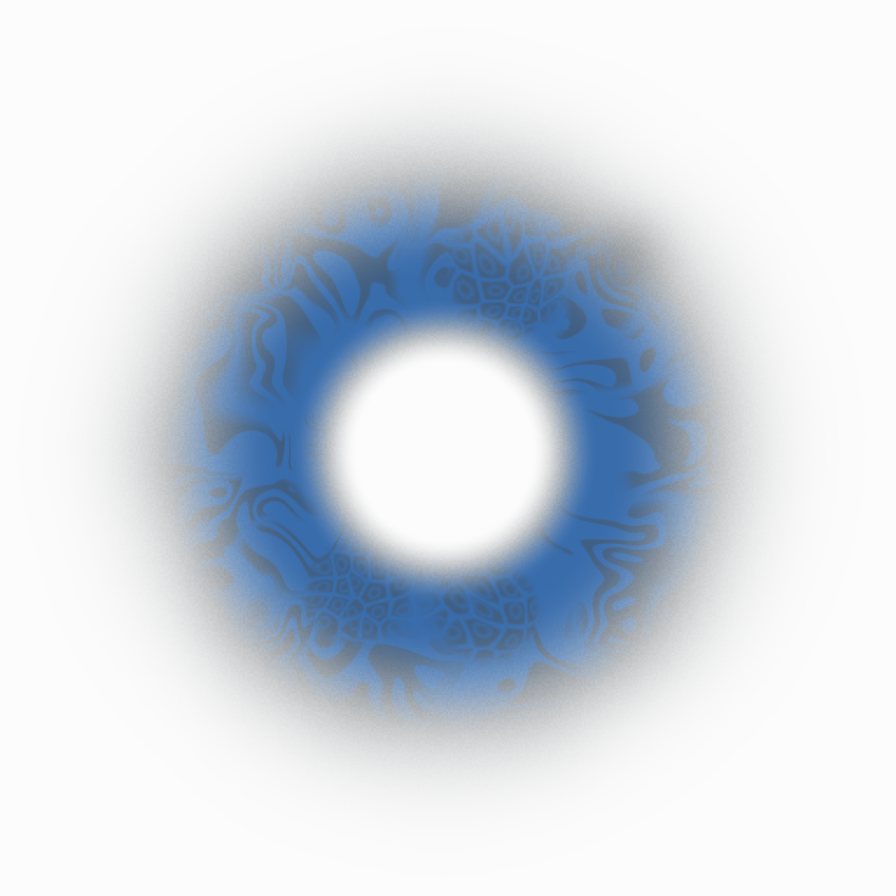
A WebGL 2 fragment shader for this background:

```glsl
#version 300 es
precision highp float;

uniform vec2 u_resolution;
out vec4 fragColor;

const float TAU = 6.2831853;

float hash(vec2 p) {
    vec3 q = fract(p.xyx * vec3(0.1031, 0.1030, 0.0973));
    q += dot(q, q.yzx + 33.33);
    return fract((q.x + q.y) * q.z);
}

// Value noise that repeats along x, so it can wrap around a ring
float noise(vec2 p, float period) {
    vec2 i = floor(p);
    vec2 f = fract(p);
    f = f * f * (3.0 - 2.0 * f);
    float x0 = mod(i.x, period);
    float x1 = mod(i.x + 1.0, period);
    float low = mix(hash(vec2(x0, i.y)), hash(vec2(x1, i.y)), f.x);
    float high = mix(hash(vec2(x0, i.y + 1.0)), hash(vec2(x1, i.y + 1.0)), f.x);
    return mix(low, high, f.y);
}

// Distances to the nearest and second nearest scattered point
vec2 cellDistances(vec2 p) {
    vec2 cell = floor(p);
    vec2 nearest = vec2(8.0);
    for (int y = -1; y <= 1; y++) {
        for (int x = -1; x <= 1; x++) {
            vec2 id = cell + vec2(x, y);
            vec2 jitter = vec2(hash(id + 71.0), hash(id + 137.0));
            float d = length(id + 0.2 + 0.6 * jitter - p);
            nearest = d < nearest.x ? vec2(d, nearest.x) : vec2(nearest.x, min(nearest.y, d));
        }
    }
    return nearest;
}

float glow(vec2 p, vec2 center, float size) {
    vec2 d = (p - center) / size;
    return exp(-dot(d, d));
}

float softStep(float value) {
    float width = fwidth(value) + 0.08;
    return smoothstep(-width, width, value);
}

// Curling strands, broad radial trunks and patches of cells
float filigree(vec2 p, float r) {
    float turn = atan(p.y, p.x) / TAU;
    vec2 warp = vec2(noise(p * 15.0 + 40.0, 512.0), noise(p * 15.0 + 90.0, 512.0)) - 0.5;
    float inward = 1.0 - smoothstep(0.15, 0.24, r);

    float flow = noise(vec2(turn * 30.0, r * 13.0) + warp * 2.6, 30.0);
    float strands = softStep(sin(flow * 19.0) - 0.1 + inward * 0.9);

    float spoke = noise(vec2(turn * 22.0, r * 5.0) + warp * 1.1, 22.0);
    float trunks = softStep(0.07 + inward * 0.12 - abs(spoke - 0.5));

    vec2 cells = cellDistances(p * 36.0 + warp * 1.2);
    float walls = softStep(0.17 - (cells.y - cells.x));
    float rings = softStep(0.06 - abs(cells.x - 0.24));
    float patches = glow(p, vec2(0.07, 0.20), 0.075)
        + glow(p, vec2(-0.10, -0.16), 0.06)
        + glow(p, vec2(0.05, -0.18), 0.06);

    return mix(max(strands, trunks), max(walls, rings * 0.8), smoothstep(0.3, 0.6, patches));
}

void main() {
    vec2 uv = gl_FragCoord.xy / u_resolution;
    vec2 p = uv - vec2(0.496, 0.496);
    float r = length(p);

    // Ring opacity: clear core and a long outer falloff
    float drift = (noise(p * 9.0 + 20.0, 512.0) - 0.5) * 0.012;
    float outer = max(r + drift - 0.19, 0.0) / 0.116;
    float opacity = smoothstep(0.097, 0.172, r) * exp(-outer * outer);

    // Slate shadow with a blue middle band
    float shadow = glow(p, vec2(0.207, 0.222), 0.045);
    float tint = smoothstep(0.11, 0.165, r) * (1.0 - smoothstep(0.20, 0.32, r));
    vec3 ink = mix(vec3(0.35, 0.37, 0.385), vec3(0.25, 0.37, 0.51), tint);

    // Blue ornament fades at both rims
    float ornament = filigree(p, r) * smoothstep(0.12, 0.165, r);
    ornament *= (1.0 - smoothstep(0.25, 0.325, r)) * (1.0 - 0.8 * shadow);
    ink = mix(ink, vec3(0.22, 0.43, 0.69), ornament * 0.9);

    opacity = min(opacity + shadow * 0.16, 1.0);
    vec3 color = mix(vec3(0.988), ink, opacity);

    // Paper grain in the grey haze
    float grain = hash(floor(uv * 512.0)) - 0.5;
    color += grain * 0.025 * opacity * (1.0 - opacity) * 4.0;
    fragColor = vec4(color, 1.0);
}
```
